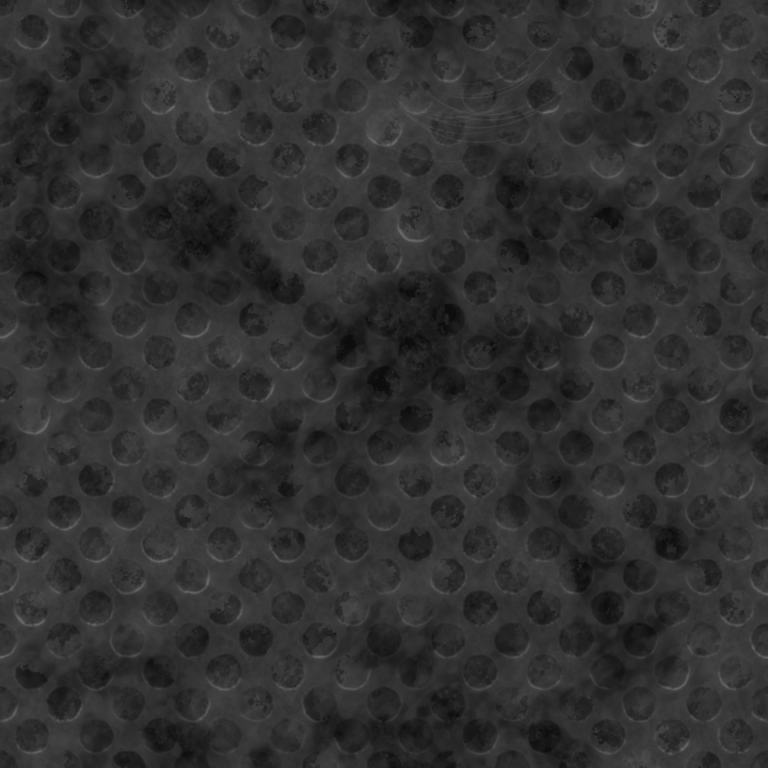
This texture is drawn by a WebGL 1 fragment shader. Its source:

```glsl
precision highp float;
uniform vec2 u_resolution;

const float REPEATS = 12.0;        // staggered dents per side, two rows per repeat
const float DENT_RADIUS = 0.270;   // in repeats
const float RIM_WIDTH = 0.016;
const float RIM_LIGHT = 0.080;
const float DENT_SHADE = 0.87;
const float CREASE_DEPTH = 0.045;
const float GROUND = 0.217;
const float STAIN_DEPTH = 0.085;
const float GRIT_DEPTH = 0.27;
const float WRINKLE_DEPTH = 0.10;
const vec2 SCRATCH_CENTER = vec2(0.60, 0.98);
const float SCRATCH_LIGHT = 0.045;
const float TAU = 6.28319;

vec3 hash3(vec2 p) {
  vec3 k = vec3(dot(p, vec2(127.1, 311.7)), dot(p, vec2(269.5, 183.3)), dot(p, vec2(419.2, 371.9)));
  return fract(sin(k) * 43758.55);
}

// Smooth cellular noise that wraps after n cells
float cellNoise(vec2 p, float n) {
  vec2 q = p * n;
  vec2 base = floor(q);
  vec2 sum = vec2(0.0);
  for (int j = -1; j <= 1; j++) {
    for (int i = -1; i <= 1; i++) {
      vec2 cell = base + vec2(float(i), float(j));
      vec3 h = hash3(mod(cell, n) + n * 1.7);
      vec2 d = cell + h.xy - q;
      float w = exp(-6.0 * dot(d, d));
      sum += w * vec2(h.z, 1.0);
    }
  }
  return sum.x / sum.y;
}

float layeredNoise(vec2 p, float n, float gain) {
  float sum = 0.0, total = 0.0, amp = 1.0;
  for (int i = 0; i < 5; i++) {
    sum += amp * cellNoise(p, n);
    total += amp;
    amp *= gain;
    n *= 2.0;
  }
  return sum / total;
}

// Offset from the nearest dent centre in xy, its wrapped id in zw
vec4 nearestDent(vec2 q) {
  vec2 a = floor(q + 0.5);
  vec2 b = floor(q) + 0.5;
  vec2 c = distance(q, a) < distance(q, b) ? a : b;
  return vec4(q - c, mod(c, REPEATS));
}

// Fine arcs fanned around a common centre
float scratches(vec2 p, float px) {
  float sum = 0.0;
  for (int i = 0; i < 14; i++) {
    vec3 h = hash3(vec2(float(i), 7.0));
    vec2 d = p - SCRATCH_CENTER - 0.07 * (h.xy - 0.5);
    float line = abs(length(d) - mix(0.11, 0.18, h.z));
    float angle = atan(d.x, -d.y);
    float span = 1.0 - smoothstep(0.25, 0.75, abs(angle - 0.9 * (h.y - 0.4)));
    sum += span * (1.0 - smoothstep(0.0004, 0.0006 + px, line)) * (0.3 + 0.7 * h.x);
  }
  return min(sum, 1.0);
}

void main() {
  vec2 p = gl_FragCoord.xy / u_resolution;
  float px = 1.0 / min(u_resolution.x, u_resolution.y);

  // Wear: blotchy stains, fine grit and thin wrinkles
  vec2 warped = p + 0.018 * sin(TAU * (p.yx * vec2(3.0, 2.0) + vec2(0.1, 0.6)));
  float cloud = layeredNoise(warped, 6.0, 0.75);
  float grit = layeredNoise(p, 18.0, 0.88) - 0.5;
  float stain = smoothstep(0.48, 0.72, cloud + 0.5 * grit);
  float wrinkle = exp(-9.0 * abs(cellNoise(p + 0.05 * grit, 44.0) - 0.5)) - 0.4;

  // Dent outline, wobbling slightly from repeat to repeat
  vec4 dent = nearestDent(p * REPEATS);
  vec3 h = hash3(dent.zw + 3.3);
  vec3 g = hash3(dent.zw + 51.7);
  float angle = atan(dent.y, dent.x);
  float wobble = 0.018 * sin(3.0 * angle + TAU * h.x) + 0.014 * sin(5.0 * angle + TAU * h.y)
               + 0.010 * sin(8.0 * angle + TAU * h.z);
  float radius = DENT_RADIUS * (1.0 + wobble + 0.04 * (g.x - 0.5));
  float edge = length(dent.xy) - radius;
  float aa = REPEATS * px;
  float inside = 1.0 - smoothstep(-aa - 0.010, aa + 0.010, edge);

  // Crumpled facets inside each dent
  vec2 fold = vec2(cos(TAU * g.y), sin(TAU * g.y));
  float bend = dot(dent.xy, fold) + 1.1 * grit + 0.05 * sin(16.0 * dot(dent.xy, fold.yx) + TAU * h.z);
  float facet = smoothstep(-0.02, 0.02, bend) - 0.5;
  float crease = exp(-pow((bend - 0.07) / 0.022, 2.0));

  // Rim caught by light along the bottom, with a soft halo
  float tilt = angle + 1.5708 + 0.9 * (h.y - 0.5);
  float lower = smoothstep(-0.25, 0.95, cos(tilt));
  float rim = exp(-pow(edge / (RIM_WIDTH + 0.4 * aa), 2.0));
  float halo = exp(-abs(edge) / 0.05);
  float rimGain = (0.14 + 0.86 * lower) * (0.45 + 0.75 * g.z) * (1.0 - 0.5 * stain);
  rimGain *= clamp(1.0 + 4.0 * grit, 0.4, 1.6);

  float tone = GROUND + 0.07 * (0.5 - cloud);
  tone += GRIT_DEPTH * grit * (0.50 + 0.45 * inside + 0.35 * stain);
  tone -= STAIN_DEPTH * stain;
  tone *= mix(1.0, DENT_SHADE + 0.14 * (h.x - 0.5), inside);
  tone += WRINKLE_DEPTH * wrinkle * (0.06 + 0.22 * inside);
  tone += inside * CREASE_DEPTH * (facet * h.z + 0.5 * crease * (g.x - 0.3));
  tone -= 0.018 * inside * halo * (1.0 - lower);
  tone += rimGain * (RIM_LIGHT * rim + 0.018 * halo);
  tone += SCRATCH_LIGHT * scratches(p, px);

  gl_FragColor = vec4(vec3(clamp(tone, 0.05, 0.4)), 1.0);
}
```
